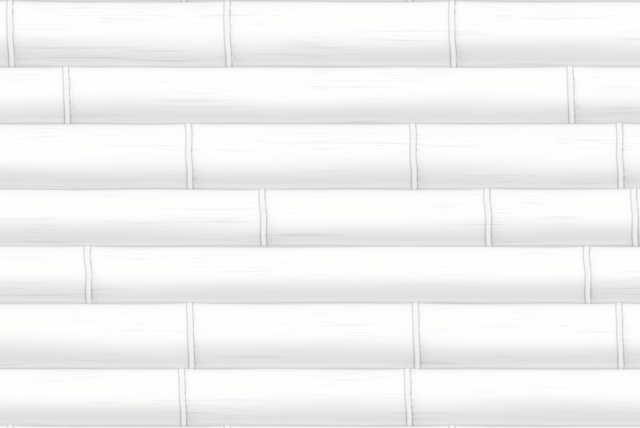
Write a WebGL 1 fragment shader that draws this texture.

```glsl
precision highp float;
// Seven horizontal rows of white bamboo with soft lower shading and staggered nodes.
uniform vec2 u_resolution;

vec2 gradientAt(vec2 cell) {
  float h = fract(sin(dot(cell, vec2(127.1, 311.7))) * 43758.5);
  return vec2(cos(6.2832 * h), sin(6.2832 * h));
}

// Gradient noise, roughly -0.7 to 0.7
float noise(vec2 p) {
  vec2 i = floor(p), f = p - i;
  vec2 u = f * f * f * (f * (f * 6.0 - 15.0) + 10.0);
  vec2 e = vec2(1.0, 0.0);
  float a = dot(gradientAt(i), f);
  float b = dot(gradientAt(i + e), f - e);
  float c = dot(gradientAt(i + e.yx), f - e.yx);
  float d = dot(gradientAt(i + 1.0), f - 1.0);
  return mix(mix(a, b, u.x), mix(c, d, u.x), u.y);
}

// First node, spacing to the second, position of the last
vec3 nodeLayout(float row) {
  if (row < 0.5) return vec3(0.025, 0.509, 1.061);
  if (row < 1.5) return vec3(0.156, 1.182, 9.0);
  if (row < 2.5) return vec3(0.443, 0.526, 1.453);
  if (row < 3.5) return vec3(0.617, 0.527, 1.488);
  if (row < 4.5) return vec3(0.207, 1.170, 9.0);
  if (row < 5.5) return vec3(0.447, 0.529, 1.453);
  return vec3(0.428, 0.529, 9.0);
}

// Signed horizontal distance to the nearest node
float nodeDistance(float x, float row) {
  vec3 nodes = nodeLayout(row);
  float nearest = 9.0;
  for (int k = 0; k < 3; k++) {
    float d = x - (k < 2 ? nodes.x + float(k) * nodes.y : nodes.z);
    if (abs(d) < abs(nearest)) nearest = d;
  }
  return nearest;
}

float bell(float x, float width) {
  return exp(-x * x / (width * width));
}

// Brightness of one cane; t runs from its top edge to its bottom edge
float caneShade(vec2 p, float t, float d, float row) {
  float blotch = noise(vec2(p.x * 2.5 + row * 3.7, t * 2.0 + row * 5.1));
  float streak = noise(vec2(p.x * 5.0 + row * 9.3, p.y * 130.0));
  float grain = noise(vec2(p.x * 14.0, p.y * 260.0 + row * 7.7));

  // Rounded body
  float s = 0.995 - 0.115 * smoothstep(0.43, 0.9, t + 0.13 * blotch);
  s += 0.025 * smoothstep(0.88, 0.96, t) - 0.05 * exp(-t * 25.0);

  // Fibres
  float worn = smoothstep(-0.2, 0.4, noise(vec2(p.x * 3.0, row * 4.3 + t * 3.0)));
  s -= 0.05 * smoothstep(0.1, 0.5, streak) * worn * (0.2 + t);
  s -= 0.025 * smoothstep(0.15, 0.5, grain) * worn;

  // Node: pale ridge, two thin grooves and a shadow flaring down to the right
  float rough = noise(vec2(d * 150.0, p.y * 90.0 + row * 11.0));
  float n = d - 0.005 * (t - 0.5) + 0.003 * noise(vec2(t * 3.0, row * 2.9 + 0.5));
  float flare = exp(-max(n - 0.007, 0.0) / (0.004 + 0.014 * t * t));
  s -= 0.07 * flare * smoothstep(0.005, 0.008, n) * (0.7 + rough);
  s -= 0.03 * exp(-abs(n + 0.007) * 160.0) * t;
  s = mix(s, 0.975 - 0.04 * t, 0.8 * bell(n, 0.005));
  s -= 0.11 * bell(n + 0.007, 0.002) + (0.1 + 0.08 * rough) * bell(n - 0.007, 0.002);
  return s;
}

void main() {
  vec2 p = vec2(1.5, 1.0) * gl_FragCoord.xy / u_resolution;
  p.y = 1.0 - p.y;
  float pixel = 1.0 / u_resolution.y;
  float shade = 0.86;
  float top = -0.1294;

  // Seven rows, with the neighbours showing at the top and bottom
  for (int i = 0; i < 9; i++) {
    float row = floor(mod(float(i) + 6.5, 7.0));
    bool wide = row < 0.5 || abs(row - 2.0) < 0.5 || abs(row - 5.0) < 0.5;
    float height = wide ? 0.1528 : 0.1334;
    float d = nodeDistance(p.x, row);
    float bulge = 0.003 * exp(-abs(d) * 40.0);
    float upper = top + 0.003 * noise(vec2(p.x * 4.0, row * 7.3 + 0.4)) - bulge;
    float lower = top + height - 0.001
      + 0.003 * noise(vec2(p.x * 4.0, row * 5.7 + 0.6)) + 0.5 * bulge;
    float t = clamp((p.y - upper) / (lower - upper), 0.0, 1.0);
    float cane = caneShade(p, t, d, row);

    // Fine outline, heavier below
    cane -= 0.13 * exp(-max(lower - p.y, 0.0) / 0.002);
    cane -= 0.05 * exp(-max(p.y - upper, 0.0) / 0.0015);
    float cover = smoothstep(-pixel, pixel, p.y - upper)
      * smoothstep(-pixel, pixel, lower - p.y);
    shade = mix(shade, cane, cover);
    top += height;
  }
  gl_FragColor = vec4(clamp(shade, 0.0, 1.0) * vec3(1.0, 1.0, 0.997), 1.0);
}
```
